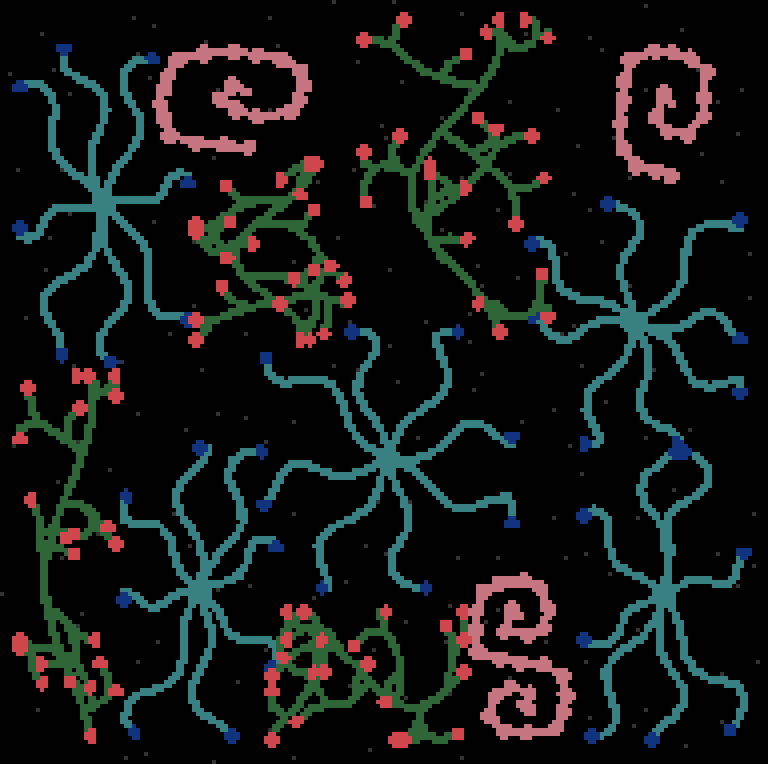
Write a WebGL 2 fragment shader that draws this pattern.

```glsl
#version 300 es
precision highp float;
// Pixel-mosaic garden on black: teal stars with wavy arms, berry bushes and
// beaded spirals. Each is a walk of short segments kept inside a box, sampled
// once per mosaic cell and box-filtered at the cell borders.
uniform vec2 u_resolution;
out vec4 fragColor;

const float TAU = 6.2831853;
const float CELLS = 192.0; // mosaic cells across the canvas; unit of all lengths
const float LINE_RADIUS = 1.05, HUB_RADIUS = 3.1, TIP_RADIUS = 1.75, BEAD_RADIUS = 2.05;
const float DOT_PITCH = 12.0, DOT_SHARE = 0.85;
const int ARMS = 8, ARM_STEPS = 11, TRUNK_STEPS = 14, BRANCHES = 7, BRANCH_STEPS = 5;
const float ARM_REACH = 36.0, TWIG_STRIDE = 4.5, SPIRAL_TURNS = 1.65;
const vec3 BLACK = vec3(0.005), DOT_GRAY = vec3(0.2);
const vec3 TEAL = vec3(0.22, 0.50, 0.51), BLUE = vec3(0.07, 0.20, 0.49);
const vec3 GREEN = vec3(0.18, 0.40, 0.22), RED = vec3(0.81, 0.28, 0.30);
const vec3 PINK = vec3(0.77, 0.46, 0.50);
// Boxes as centre and half size; a negative half size mirrors a spiral
const vec4 STARS[5] = vec4[5](vec4(26, 140, 21, 42), vec4(159, 110, 26, 30),
    vec4(97, 76, 31, 32), vec4(50, 43, 19, 36), vec4(166, 42, 20, 36));
const vec4 BUSHES[4] = vec4[4](vec4(68, 128, 19, 22), vec4(114, 147, 23, 39),
    vec4(17, 52, 12, 45), vec4(92, 22, 24, 16));
const vec4 SPIRALS[4] = vec4[4](vec4(62, 168, 25, 14), vec4(168, 165, 15, 18),
    vec4(130, 37, 13, 12), vec4(130, 15, -13, -10));

float hash(float a, float b) {
    vec3 q = fract(vec3(a, b, a) * vec3(0.1031, 0.1030, 0.0973));
    q += dot(q, q.yzx + 33.33);
    return fract((q.x + q.y) * q.z);
}
vec2 heading(float angle) { return vec2(cos(angle), sin(angle)); }
// Distance norm of a square with cut corners
float blob(vec2 d) {
    d = abs(d);
    return max(max(d.x, d.y), 0.72 * (d.x + d.y));
}
bool isOutside(vec2 p, vec4 box) {
    return any(greaterThan(abs(p - box.xy), abs(box.zw) + 3.0));
}
// Moves the pen inside the box and keeps the distance to the drawn line
void walk(vec2 p, vec4 box, vec2 stride, inout vec2 pen, inout float line) {
    vec2 half_ = abs(box.zw);
    vec2 ab = clamp(pen + stride, box.xy - half_, box.xy + half_) - pen;
    float t = clamp(dot(p - pen, ab) / max(dot(ab, ab), 1e-4), 0.0, 1.0);
    line = min(line, length(p - pen - ab * t));
    pen += ab;
}

vec3 paintStar(vec2 p, vec4 box, float seed, vec3 color) {
    if (isOutside(p, box)) return color;
    float line = length(p - box.xy) - HUB_RADIUS + LINE_RADIUS, tip = CELLS;
    for (int k = 0; k < ARMS; k++) {
        float id = float(k), phase = TAU * hash(id + 20.0, seed);
        vec2 ray = heading(TAU * (id + 0.5 * hash(seed, id)) / float(ARMS));
        vec2 rim = ray / max(abs(ray.x), abs(ray.y)) * box.zw, pen = box.xy;
        float base = atan(rim.y, rim.x);
        float stride = 1.25 * min(length(rim), ARM_REACH) / float(ARM_STEPS);
        for (int i = 0; i < ARM_STEPS; i++) {
            float bend = (0.2 + 0.1 * float(i)) * sin(0.8 * float(i) + phase);
            walk(p, box, stride * heading(base + bend), pen, line);
        }
        tip = min(tip, blob(p - pen));
    }
    return tip < TIP_RADIUS ? BLUE : line < LINE_RADIUS ? TEAL : color;
}

// Point of the wavy trunk, s from -1 to 1 along the long side of the box
vec2 trunk(float s, vec4 box, vec2 along, float seed) {
    float sway = 0.5 * sin(3.2 * s + TAU * hash(seed, 7.0));
    return box.xy + box.zw * (along * s + along.yx * sway);
}
vec3 paintBush(vec2 p, vec4 box, float seed, vec3 color) {
    if (isOutside(p, box)) return color;
    vec2 along = box.w > box.z ? vec2(0, 1) : vec2(1, 0), across = along.yx;
    vec2 pen = trunk(-1.0, box, along, seed);
    float line = CELLS, berry = blob(p - pen);
    for (int i = 1; i <= TRUNK_STEPS; i++) {
        float s = 2.0 * float(i) / float(TRUNK_STEPS) - 1.0;
        walk(p, box, trunk(s, box, along, seed) - pen, pen, line);
    }
    berry = min(berry, blob(p - pen));
    for (int k = 0; k < BRANCHES; k++) {
        float id = float(k), side = k % 2 == 0 ? 1.0 : -1.0;
        pen = trunk((2.0 * id + 1.0) / float(BRANCHES) - 1.0, box, along, seed);
        float room = dot(box.zw, across) - side * dot(pen - box.xy, across);
        float stride = max(0.85 * room, 6.0) / float(BRANCH_STEPS);
        vec2 aim = across * side + along * (1.8 * hash(seed, id + 30.0) - 0.7), middle = pen;
        float angle = atan(aim.y, aim.x), curl = 0.7 * (hash(id + 50.0, seed) - 0.5);
        for (int i = 0; i < BRANCH_STEPS; i++, angle += curl) {
            walk(p, box, stride * heading(angle), pen, line);
            if (i == 1) middle = pen;
        }
        // Three twigs: one from the middle, a fork at the end
        for (int j = 0; j < 3; j++) {
            float turn = j == 0 ? side : 1.3 * float(j) - 1.95;
            turn *= 0.6 + hash(seed + float(j), id + 70.0);
            vec2 twig = j == 0 ? middle : pen;
            walk(p, box, TWIG_STRIDE * heading(angle + turn), twig, line);
            walk(p, box, TWIG_STRIDE * heading(angle + 1.6 * turn), twig, line);
            berry = min(berry, blob(p - twig));
        }
    }
    return berry < TIP_RADIUS ? RED : line < LINE_RADIUS ? GREEN : color;
}

vec3 paintSpiral(vec2 p, vec4 box, float seed, vec3 color) {
    if (isOutside(p, box)) return color;
    float beads = floor(0.5 * dot(abs(box.zw), vec2(1))) + 1.0, line = CELLS, bead = CELLS;
    vec2 pen = box.xy;
    for (float i = 0.0; i <= beads; i++) {
        float radius = sqrt(mix(0.03, 1.0, i / beads));
        vec2 ray = heading(TAU * (SPIRAL_TURNS * (radius - 1.0) - 0.25));
        ray *= radius / mix(1.0, max(abs(ray.x), abs(ray.y)), 0.6);
        walk(p, box, box.xy + box.zw * ray + hash(seed, i) - 0.5 - pen, pen, line);
        bead = min(bead, blob(p - pen));
    }
    return bead < BEAD_RADIUS || line < LINE_RADIUS ? PINK : color;
}

vec3 cellColor(vec2 cell) {
    vec2 p = cell + 0.5, tile = floor(cell / DOT_PITCH);
    vec2 spot = floor(DOT_PITCH * vec2(hash(tile.x, tile.y + 90.0), hash(tile.y + 40.0, tile.x)));
    bool hasDot = hash(tile.x + 11.0, tile.y + 5.0) < DOT_SHARE;
    vec3 color = hasDot && cell - tile * DOT_PITCH == spot ? DOT_GRAY : BLACK;
    for (int i = 0; i < 5; i++) color = paintStar(p, STARS[i], float(i) + 3.0, color);
    for (int i = 0; i < 4; i++) {
        color = paintBush(p, BUSHES[i], float(i) + 13.0, color);
        color = paintSpiral(p, SPIRALS[i], float(i) + 23.0, color);
    }
    return color;
}

void main() {
    // Blend the cells under this pixel by the area they cover
    float width = CELLS / u_resolution.x;
    vec2 high = (gl_FragCoord.xy + 0.5) * width, first = floor(high - width);
    vec2 share = clamp((high - first - 1.0) / width, 0.0, 1.0);
    vec3 color = vec3(0);
    for (int i = 0; i < 4; i++) {
        vec2 corner = vec2(i % 2, i / 2), cover = mix(1.0 - share, share, corner);
        float weight = cover.x * cover.y;
        if (weight > 0.001) color += weight * cellColor(first + corner);
    }
    fragColor = vec4(color, 1.0);
}
```
